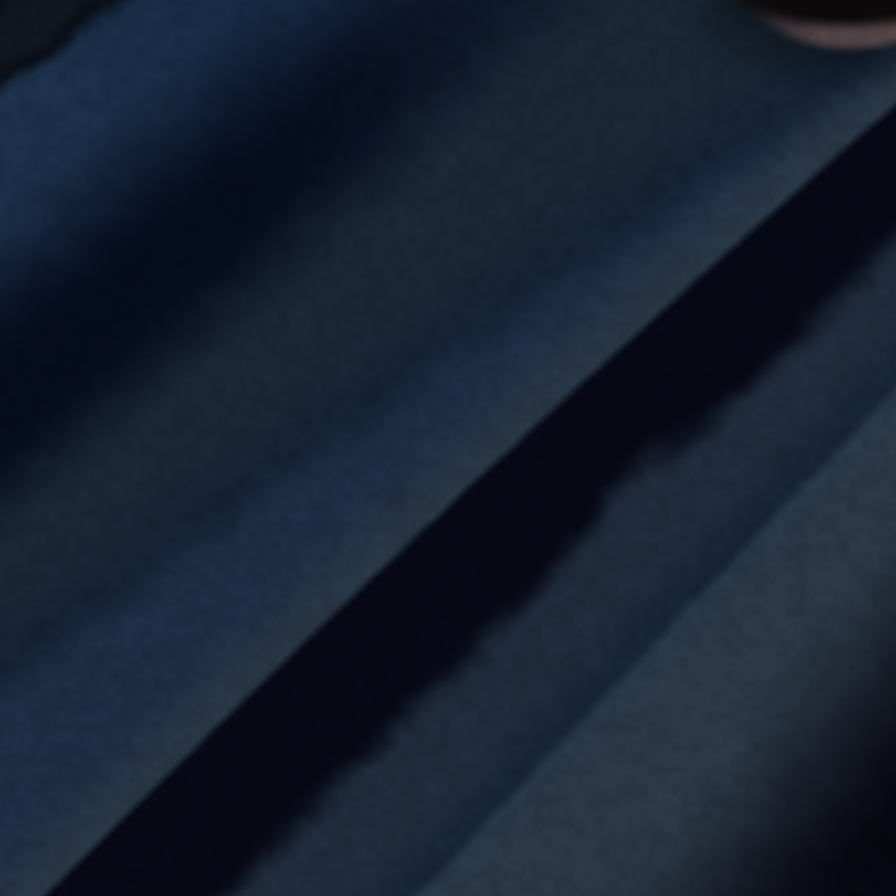
Give the GLSL for this texture, as a Shadertoy shader.

```glsl
float hash(vec2 p) {
    vec3 q = fract(vec3(p.xyx) * 0.1031);
    q += dot(q, q.yzx + 33.33);
    return fract((q.x + q.y) * q.z);
}

float noise(vec2 p) {
    vec2 i = floor(p), f = fract(p);
    f = f * f * (3.0 - 2.0 * f);
    return mix(mix(hash(i), hash(i + vec2(1, 0)), f.x),
               mix(hash(i + vec2(0, 1)), hash(i + vec2(1, 1)), f.x), f.y);
}

float fbm(vec2 p) {
    float sum = 0.0, amp = 0.5;
    for (int i = 0; i < 4; i++) {
        sum += amp * (noise(p) - 0.5);
        p = mat2(1.6, 1.2, -1.2, 1.6) * p + 7.3;
        amp *= 0.5;
    }
    return sum;
}

// Coverage of the side below a fold line, given the height above it
float below(float height, float softness) {
    return 1.0 - smoothstep(-softness, softness, height);
}

float ellipse(vec2 p, vec2 center, vec2 radii, float softness) {
    float d = (length((p - center) / radii) - 1.0) * min(radii.x, radii.y);
    return below(d, softness);
}

vec3 foldedCloth(vec2 p) {
    float ragged = 0.035 * fbm(p * 24.0);
    float x = p.x, y = p.y + ragged;

    // Upper left corner and the lit blue fold
    vec3 color = mix(vec3(0.065, 0.085, 0.125), vec3(0.02, 0.03, 0.06),
                     smoothstep(0.02, 0.06, abs(y - 0.955 - 0.7 * x)));
    vec3 litBlue = mix(vec3(0.09, 0.165, 0.265), vec3(0.11, 0.185, 0.285),
                       smoothstep(0.3, 0.0, x));
    color = mix(color, litBlue, below(y - 0.9 - 0.7 * x, 0.016));

    // Deep hollow, fading toward the upper right
    vec3 hollow = mix(vec3(0.018, 0.045, 0.11), vec3(0.06, 0.105, 0.175),
                      smoothstep(0.25, 0.65, x));
    color = mix(color, hollow, below(y - 0.69 - 0.78 * x, 0.11));

    // Grey slope, darkest where it meets the next panel
    float panelTop = y - 0.23 - 0.74 * x + 0.03 * x * x;
    vec3 slope = mix(vec3(0.075, 0.13, 0.2), vec3(0.1, 0.15, 0.21),
                     smoothstep(0.0, 0.13, panelTop));
    color = mix(color, slope, below(y - 0.445 - 0.87 * x, 0.075));

    // Broad panel with a paler hem
    float hem = p.y + 0.1 * ragged + 0.05 - 1.005 * x + 0.072 * x * x;
    vec3 panel = mix(vec3(0.155, 0.21, 0.27), vec3(0.115, 0.175, 0.265),
                     smoothstep(0.0, 0.12, hem));
    color = mix(color, panel, below(panelTop, 0.035));

    // Black gap beneath the hem
    color = mix(color, vec3(0.028, 0.032, 0.08), below(hem, 0.009));

    // Lower fold with a small bulge in its rim
    float bulge = 0.028 * exp(-pow((x - 0.7) / 0.055, 2.0));
    float crease = p.y + 0.25 * ragged - 1.06 * (x - 0.465);
    vec3 lowerFold = mix(vec3(0.085, 0.14, 0.21), vec3(0.12, 0.17, 0.235),
                         smoothstep(0.0, 0.1, crease));
    color = mix(color, lowerFold, below(y - 0.97 * (x - 0.25) - bulge, 0.03));

    // Pale outer fold sinking into the dark corner
    vec3 outerFold = mix(vec3(0.155, 0.215, 0.285), vec3(0.165, 0.215, 0.27),
                         smoothstep(0.0, -0.08, crease));
    color = mix(color, outerFold, below(crease, 0.012));
    return mix(color, vec3(0.028, 0.03, 0.065), below(y - 1.35 * (x - 0.8), 0.19));
}

void mainImage(out vec4 fragColor, in vec2 fragCoord) {
    vec2 p = fragCoord / iResolution.xy;
    vec3 color = foldedCloth(p);

    // Rounded pale rim with a dark brown top, and its shadow
    color *= 1.0 - 0.35 * ellipse(p, vec2(0.92, 1.0), vec2(0.13, 0.08), 0.035);
    vec3 rim = mix(vec3(0.19, 0.17, 0.2), vec3(0.32, 0.26, 0.27), smoothstep(0.85, 0.93, p.x));
    color = mix(color, rim, ellipse(p, vec2(0.95, 1.0), vec2(0.105, 0.054), 0.008));
    color = mix(color, vec3(0.05, 0.035, 0.04),
                ellipse(p, vec2(0.945, 1.012), vec2(0.125, 0.04), 0.01));

    // Woven grain, weaker in the shadows
    float grain = fbm(p * 85.0) + 0.35 * fbm(p * 20.0);
    color *= 1.0 + 0.22 * grain;
    fragColor = vec4(clamp(color, 0.0, 1.0), 1.0);
}
```
